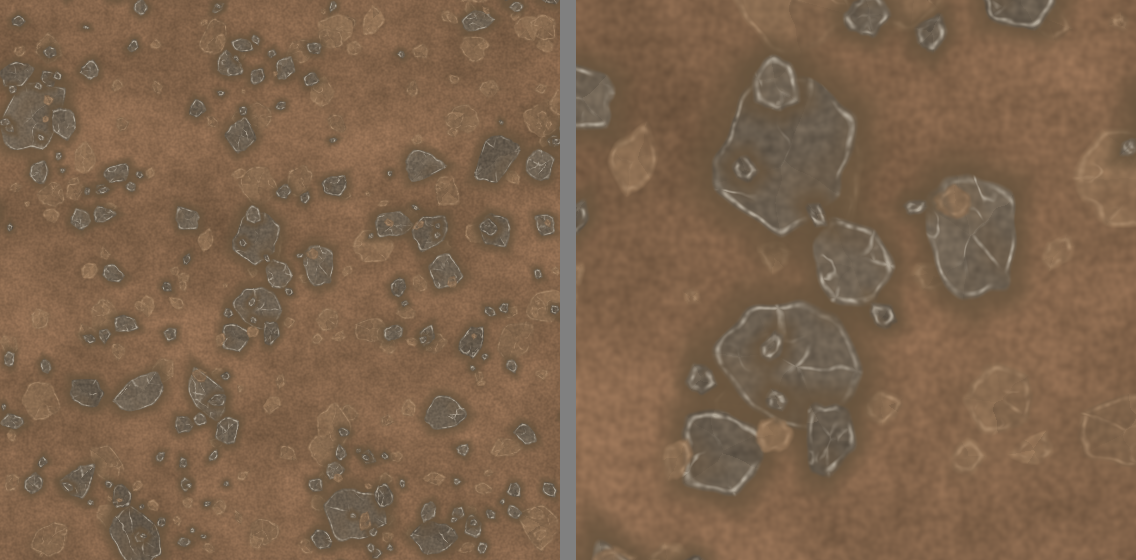
Left, the full canvas; right, a detail of the centre.
Reproduce this texture procedurally as a Shadertoy shader.

```glsl
// Brown dusty soil strewn with half-buried, angular grey and tan stones.

const vec3 SOIL_DARK  = vec3(0.415, 0.318, 0.233);
const vec3 SOIL_LIGHT = vec3(0.578, 0.438, 0.328);
const vec3 HALO       = vec3(0.405, 0.328, 0.240);
const vec3 STONE_GREY = vec3(0.416, 0.370, 0.314);
const vec3 STONE_TAN  = vec3(0.545, 0.430, 0.322);
const vec3 PALE_EDGE  = vec3(0.690, 0.650, 0.590);
const float TAN_SHARE    = 0.24;   // share of soil coloured stones in mixed layers
const float CLUSTERING   = 0.60;   // how strongly stones gather in groups
const float EDGE_SOFT    = 0.0013; // blur of a stone outline
const float LINE_WIDTH   = 0.0021; // pale rims and cracks
const float SOIL_GRAIN   = 0.105;
const float STONE_GRAIN  = 0.150;
const int   SIDES        = 6;
const float TAU          = 6.2831853;

// Integer hash to two values in 0..1
vec2 hash2(vec2 p) {
    uvec2 v = uvec2(ivec2(floor(p)) + 8192) * 1664525u + 1013904223u;
    v.x += v.y * 1664525u;
    v.y += v.x * 1664525u;
    v ^= v >> 16u;
    v.x += v.y * 1664525u;
    v.y += v.x * 1664525u;
    v ^= v >> 16u;
    return vec2(v & 65535u) / 65535.0;
}

float cornerSlope(vec2 cell, vec2 offset) {
    float a = TAU * hash2(cell).x;
    return dot(vec2(cos(a), sin(a)), offset);
}

// Gradient noise, roughly -0.7..0.7
float noise(vec2 p) {
    vec2 i = floor(p), f = p - i;
    vec2 u = f * f * f * (f * (f * 6.0 - 15.0) + 10.0);
    vec2 e = vec2(1.0, 0.0);
    return mix(mix(cornerSlope(i, f), cornerSlope(i + e.xy, f - e.xy), u.x),
               mix(cornerSlope(i + e.yx, f - e.yx), cornerSlope(i + e.xx, f - e.xx), u.x), u.y);
}

float fbm(vec2 p) {
    float sum = 0.0, amp = 0.6;
    for (int i = 0; i < 5; i++) {
        sum += amp * noise(p);
        p = mat2(1.6, 1.2, -1.2, 1.6) * p + 17.0;
        amp *= 0.6;
    }
    return sum;
}

// Rounded irregular polygon: x = distance, y = gap to the next side (0 on a ridge), z = facet tone
vec3 polygon(vec2 q, vec2 id) {
    float sum = 0.0, top = -9.0, second = -9.0, tone = 0.0;
    for (int k = 0; k < SIDES; k++) {
        vec2 h = hash2(id + vec2(37.0, 91.0) * float(k + 1));
        float a = (float(k) + 0.7 * h.x) * TAU / float(SIDES);
        float side = dot(q, vec2(cos(a), sin(a))) - mix(0.72, 1.0, h.y);
        sum += exp(12.0 * side);
        second = max(second, min(side, top));
        if (side > top) { top = side; tone = h.x - 0.5; }
    }
    return vec3(log(sum) / 12.0, top - second, tone);
}

// One scattered layer, painted over the ground
vec3 paintStones(vec3 color, vec2 uv, float cells, float density, float size, float tanShare, float grain, float seed) {
    vec2 home = floor(uv * cells);
    for (int j = -1; j <= 1; j++)
    for (int i = -1; i <= 1; i++) {
        vec2 cell = home + vec2(i, j);
        vec2 id = cell + seed * 211.0;
        vec2 spot = hash2(id), kind = hash2(id + 503.0), form = hash2(id + 907.0);
        vec2 center = (cell + 0.2 + 0.6 * spot) / cells;
        if (kind.x > density + CLUSTERING * noise(center * 5.5 + 3.0)) continue;

        float radius = size * mix(0.65, 1.25, form.x * form.x);
        float haloWidth = 0.010 + 0.32 * radius;
        vec2 p = uv - center;
        if (length(p) > 2.0 * radius + haloWidth) continue;

        // Outline
        float turn = TAU * form.y, stretch = mix(0.8, 1.0, spot.x);
        vec2 q = mat2(cos(turn), sin(turn), -sin(turn), cos(turn)) * p / radius;
        q *= vec2(stretch, 1.0 / stretch);
        vec3 shape = polygon(q + 0.09 * noise(q * 2.6 + id), id);
        float d = shape.x * radius;
        float body = 1.0 - smoothstep(-EDGE_SOFT, EDGE_SOFT, d);
        float isTan = step(kind.y, tanShare);
        float bigness = smoothstep(0.007, 0.028, radius);

        // Soft dark ground around it
        float halo = 1.0 - smoothstep(-0.1 * haloWidth, haloWidth, d);
        color = mix(color, HALO, halo * mix(0.85, 0.15, isTan));

        // Faceted face, dusted with soil
        float dust = smoothstep(-0.05, 0.6, noise(q * 1.1 + id.yx));
        vec3 face = mix(STONE_GREY, STONE_TAN, isTan);
        face *= 1.0 + 0.14 * shape.z + 0.13 * (spot.y - 0.5) + STONE_GRAIN * grain * mix(1.0, 0.6, isTan);
        float cover = mix(0.97 - 0.35 * dust, 0.85 - 0.6 * dust, isTan);
        color = mix(color, face, body * cover);

        // Broken pale rim, ridges and cracks; small stones keep mainly the rim
        float rimDistance = abs(d + 1.2 * LINE_WIDTH);
        float rimMask = smoothstep(-0.35, 0.25, noise(q * 1.5 + id + 7.3));
        float rim = (1.0 - smoothstep(0.0, LINE_WIDTH, rimDistance)) * rimMask;
        float ridge = (1.0 - smoothstep(0.0, LINE_WIDTH, shape.y * radius)) * smoothstep(0.05, 0.4, noise(q * 1.2 - id + 2.7));
        float vein = abs(noise(q * 1.2 + id * 1.37) + 0.10 * noise(q * 5.0)) * radius * 0.8;
        float crack = (1.0 - smoothstep(0.0, 0.8 * LINE_WIDTH, vein)) * smoothstep(0.05, 0.4, noise(q * 1.3 + id.yx + 5.1));
        float lines = max(rim, bigness * max(0.8 * ridge, crack)) * (0.8 + 0.9 * grain);
        vec3 lineColor = mix(PALE_EDGE, PALE_EDGE * vec3(1.0, 0.87, 0.75), isTan);
        color = mix(color, lineColor, clamp(body * lines * mix(0.9, 0.6, isTan), 0.0, 1.0));
    }
    return color;
}

void mainImage(out vec4 fragColor, in vec2 fragCoord) {
    vec2 uv = fragCoord / iResolution.y;
    float grain = noise(uv * 155.0) + 0.8 * noise(uv * 235.0 + 31.0);

    // Soil: broad tones, mottling and fine grit
    float tone = 0.62 + 0.85 * fbm(uv * vec2(4.0, 6.0)) + 0.25 * noise(uv * 34.0) + 0.2 * noise(uv * 75.0);
    vec3 color = mix(SOIL_DARK, SOIL_LIGHT, clamp(tone, 0.0, 1.05));
    color *= 1.0 + SOIL_GRAIN * grain;

    // Buried tan slabs, then mixed stones from large to tiny
    color = paintStones(color, uv, 8.0, 0.48, 0.036, 1.0, grain, 5.0);
    color = paintStones(color, uv, 17.0, 0.32, 0.016, 1.0, grain, 6.0);
    color = paintStones(color, uv, 6.0, 0.46, 0.048, TAN_SHARE, grain, 1.0);
    color = paintStones(color, uv, 11.0, 0.46, 0.028, TAN_SHARE, grain, 2.0);
    color = paintStones(color, uv, 19.0, 0.25, 0.0145, TAN_SHARE, grain, 3.0);
    color = paintStones(color, uv, 34.0, 0.06, 0.0078, TAN_SHARE, grain, 4.0);

    fragColor = vec4(color, 1.0);
}
```
